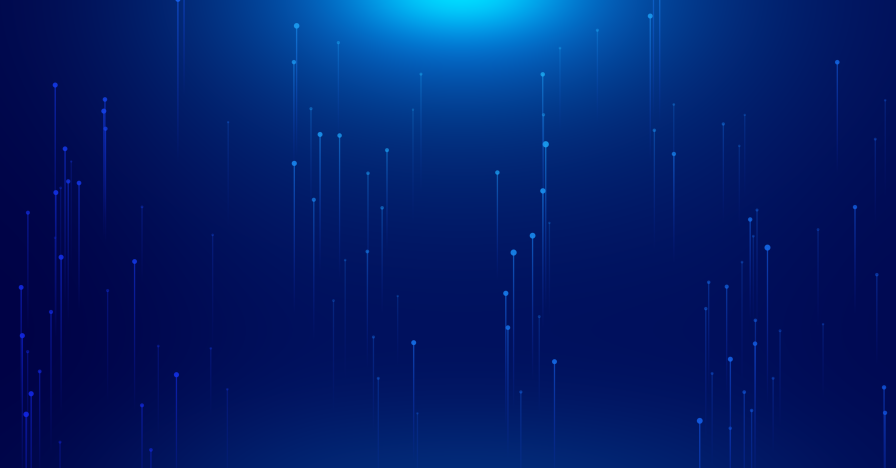
A WebGL 2 fragment shader for this background:

```glsl
#version 300 es
precision highp float;
// Deep blue backdrop lit from the top centre, with falling streaks of light.

uniform vec2 u_resolution;
out vec4 fragColor;

const vec2 LAMP = vec2(0.515, 1.02);
const vec3 MIDNIGHT = vec3(0.0, 0.005, 0.27);
const vec3 NAVY = vec3(0.0, 0.05, 0.35);
const vec3 OCEAN = vec3(0.015, 0.28, 0.59);
const vec3 AZURE = vec3(0.01, 0.49, 0.91);
const vec3 CYAN = vec3(0.0, 0.87, 1.0);
const vec3 COBALT = vec3(0.07, 0.14, 0.9);
const vec3 SKY = vec3(0.12, 0.74, 0.97);

// Four random values from one number
vec4 hash4(float n) {
    vec4 p = fract(n * vec4(0.1031, 0.1030, 0.0973, 0.1099));
    p += dot(p, p.wzxy + 33.33);
    return fract((p.xxyz + p.yzzw) * p.zywx);
}

// Soft elliptical falloff
float glow(vec2 uv, vec2 center, vec2 radii) {
    vec2 q = (uv - center) / radii;
    return exp(-dot(q, q));
}

vec3 background(vec2 uv) {
    float side = smoothstep(0.0, 0.38, uv.x) * (1.0 - 0.35 * smoothstep(0.75, 1.0, uv.x));
    vec3 color = mix(MIDNIGHT, NAVY, side);
    color = mix(color, OCEAN, 0.9 * glow(uv, LAMP, vec2(0.36, 0.43)));
    color = mix(color, OCEAN, 0.55 * glow(uv, vec2(0.52, -0.06), vec2(0.36, 0.2)));
    color = mix(color, AZURE, glow(uv, LAMP, vec2(0.19, 0.19)));
    return mix(color, CYAN, glow(uv, LAMP, vec2(0.1, 0.085)));
}

// Round head with a thin tail fading downwards
vec3 streak(vec3 color, vec2 p, vec2 head, float radius, float tail, float power, vec3 tint, float pixel) {
    vec2 d = p - head;
    float fade = clamp(1.0 + d.y / tail, 0.0, 1.0) * step(d.y, 0.0);
    float line = 1.0 - smoothstep(0.0, 0.0011 + 0.8 * pixel, abs(d.x));
    float dotMask = 1.0 - smoothstep(radius - 0.7 * pixel, radius + 0.7 * pixel, length(d));
    vec3 tailTint = mix(COBALT, tint, 0.2 + 0.7 * fade);
    color = mix(color, tailTint, 0.7 * power * line * fade);
    return mix(color, tint, power * dotMask);
}

// Streaks scattered through a box, in even steps of height; bulk scales their weight
vec3 streakGroup(vec3 color, vec2 p, vec2 low, vec2 high, int count, float bulk, float seed, float pixel) {
    float aspect = u_resolution.x / u_resolution.y;
    for (int i = 0; i < count; i++) {
        vec4 rnd = hash4(seed + float(i) * 7.31);
        float level = (float(i) + rnd.y) / float(count);
        vec2 place = mix(low, high, vec2(rnd.x, level));
        float weight = bulk * rnd.z;
        float radius = mix(0.0022, 0.0074, weight);
        float tail = mix(0.13, 0.42, 0.4 * rnd.w + 0.6 * weight);
        float power = mix(0.3, 0.9, smoothstep(0.0, 0.65, weight));
        float lit = glow(place, LAMP, vec2(0.33, 0.65));
        vec3 tint = mix(COBALT, SKY, lit);
        tint.g += 0.2 * smoothstep(0.2, 0.4, place.x) * (1.0 - lit);
        vec2 head = place * vec2(aspect, 1.0);
        color = streak(color, p, head, radius, tail, power, tint, pixel);
    }
    return color;
}

void main() {
    vec2 uv = gl_FragCoord.xy / u_resolution;
    float pixel = 1.0 / u_resolution.y;
    vec2 p = uv * vec2(u_resolution.x / u_resolution.y, 1.0);
    vec3 color = background(uv);

    // Left cluster and the sparse gap beside it
    color = streakGroup(color, p, vec2(0.014, 0.03), vec2(0.08, 0.66), 13, 0.7, 3.0, pixel);
    color = streakGroup(color, p, vec2(0.115, 0.02), vec2(0.2, 0.46), 6, 0.8, 41.0, pixel);
    color = streakGroup(color, p, vec2(0.05, 0.54), vec2(0.17, 0.83), 9, 0.6, 71.0, pixel);
    color = streakGroup(color, p, vec2(0.186, 0.96), vec2(0.21, 1.1), 2, 0.8, 17.0, pixel);
    color = streakGroup(color, p, vec2(0.235, 0.05), vec2(0.277, 0.8), 4, 0.15, 59.0, pixel);

    // Centre columns under the light
    color = streakGroup(color, p, vec2(0.32, 0.55), vec2(0.38, 0.98), 8, 0.85, 83.0, pixel);
    color = streakGroup(color, p, vec2(0.36, 0.35), vec2(0.4, 0.45), 2, 0.2, 101.0, pixel);
    color = streakGroup(color, p, vec2(0.41, 0.05), vec2(0.49, 0.86), 11, 0.75, 127.0, pixel);
    color = streakGroup(color, p, vec2(0.54, 0.15), vec2(0.63, 0.72), 11, 0.85, 163.0, pixel);
    color = streakGroup(color, p, vec2(0.59, 0.74), vec2(0.67, 0.97), 4, 0.6, 181.0, pixel);
    color = streakGroup(color, p, vec2(0.645, 0.96), vec2(0.742, 1.12), 3, 0.9, 211.0, pixel);

    // Right cluster and the outer edge
    color = streakGroup(color, p, vec2(0.762, 0.06), vec2(0.877, 0.56), 18, 0.8, 251.0, pixel);
    color = streakGroup(color, p, vec2(0.725, 0.66), vec2(0.85, 0.79), 6, 0.5, 307.0, pixel);
    color = streakGroup(color, p, vec2(0.913, 0.05), vec2(0.995, 0.9), 9, 0.55, 349.0, pixel);

    fragColor = vec4(color, 1.0);
}
```
